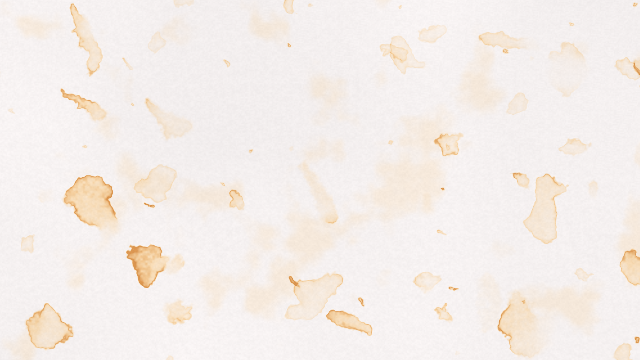
Write a WebGL 2 fragment shader that draws this texture.

```glsl
#version 300 es
precision highp float;
// Pale paper spattered with dried tea stains. Each grid layer scatters
// tapered strokes with a side lobe; noise frays their outlines, and pigment
// gathers in a thin rim wherever the edge has not bled softly into the sheet.

uniform vec2 u_resolution;
out vec4 fragColor;

const vec3 PAPER = vec3(0.962, 0.945, 0.944);
const vec3 TEA_ABSORB = vec3(0.0, 0.12, 0.31);
const vec3 RIM_ABSORB = vec3(0.12, 0.27, 0.36);

float hash(vec2 p) {
  return fract(sin(dot(p, vec2(127.1, 311.7))) * 43758.5);
}

float noise(vec2 p) {
  vec2 i = floor(p), f = fract(p);
  f = f * f * (3.0 - 2.0 * f);
  return mix(mix(hash(i), hash(i + vec2(1, 0)), f.x),
             mix(hash(i + vec2(0, 1)), hash(i + vec2(1, 1)), f.x), f.y);
}

float fbm(vec2 p) {
  float sum = 0.0, amp = 0.5;
  for (int i = 0; i < 4; i++) {
    sum += amp * noise(p);
    p = p * 2.03 + 17.3;
    amp *= 0.5;
  }
  return sum / 0.9375;
}

// Signed offset of two independent noises, for bending outlines.
vec2 wobble(vec2 p, float freq) {
  return vec2(noise(p * freq), noise(p * freq + 41.7)) - 0.5;
}

float smoothMin(float a, float b, float k) {
  float h = max(k - abs(a - b), 0.0) / k;
  return min(a, b) - h * h * k * 0.25;
}

// Pigment density of one stain centred at the origin of q.
float stain(vec2 q, vec2 p, vec2 id, float size, float strength, float px) {
  float r = size * mix(0.6, 1.15, hash(id + 1.3));
  float angle = -1.75 * hash(id + 2.7);
  float stretch = hash(id + 3.1);
  float halfLen = size * (0.2 + 2.8 * stretch * stretch * stretch);
  vec2 dir = vec2(cos(angle), sin(angle));
  vec2 side = vec2(-dir.y, dir.x) * sign(hash(id + 4.9) - 0.5);

  // Tapered stroke joined to a round lobe.
  float along = clamp(dot(q, dir) / halfLen, -1.0, 1.0);
  float taper = 0.75 - 0.25 * along * sign(hash(id + 5.3) - 0.5);
  float d = length(q - dir * halfLen * along) - r * taper;
  vec2 lobe = side * r * 0.75 + dir * halfLen * (hash(id + 6.1) * 2.0 - 1.0);
  d = smoothMin(d, length(q - lobe) - r * 0.55, r * 0.3);

  // Crisp edge in places, bleeding edge in others.
  float bleed = smoothstep(0.55, 0.85, noise(p * 9.0 + hash(id + 7.7) * 50.0));
  float width = mix(px * 0.8, r * 0.6, bleed);
  float cover = 1.0 - smoothstep(-width, width, d);
  float heavy = hash(id + 8.2);
  float mottle = 0.55 + 0.6 * fbm(p * 22.0) + 0.3 * (noise(p * 150.0) - 0.5);
  float tone = mix(0.2, 0.85, heavy * heavy) * strength * mottle;
  tone *= mix(1.0, 0.45, bleed) * (0.95 - 0.25 * along);

  // Pigment gathered at the drying line.
  float rimWidth = min(0.0032, r * 0.35);
  float rim = exp(-abs(d + rimWidth) / rimWidth) * (1.0 - bleed);
  rim *= (0.2 + 0.9 * heavy) * (0.2 + noise(p * 19.0 + 7.0));
  float inner = 0.3 * exp(min(d, 0.0) / (0.25 * r));
  return cover * (tone * (0.95 + inner) + rim * strength);
}

// Scatter stains over a jittered grid.
float scatter(vec2 p, vec2 bent, float cell, float size, float chance,
              float strength, float seed, float px) {
  float total = 0.0;
  vec2 base = floor(p / cell);
  for (int y = -1; y <= 1; y++) {
    for (int x = -1; x <= 1; x++) {
      vec2 id = base + vec2(x, y);
      vec2 key = id + seed;
      if (hash(key) > chance) continue;
      vec2 jitter = 0.15 + 0.7 * vec2(hash(key + 11.5), hash(key + 23.9));
      vec2 q = bent - (id + jitter) * cell;
      float density = stain(q, p, key, size, strength, px);
      total = max(total, density) + 0.3 * min(total, density);
    }
  }
  return total;
}

void main() {
  float px = 1.0 / u_resolution.y;
  vec2 p = gl_FragCoord.xy * px;
  vec2 fray = wobble(p, 45.0) * 0.013 + wobble(p, 130.0) * 0.008;
  vec2 bent = p + wobble(p, 13.0) * 0.05 + fray;

  // Small faint washes, then large, medium and tiny stains.
  float tea = 0.28 * smoothstep(0.61, 0.8, fbm(p * 7.0 + 3.7));
  tea += scatter(p, bent, 0.34, 0.052, 0.68, 1.1, 13.0, px);
  tea += scatter(p, bent, 0.19, 0.026, 0.5, 1.1, 57.0, px);
  tea += scatter(p, p + fray * 0.4, 0.13, 0.006, 0.25, 1.6, 91.0, px);

  // Paper tooth and gentle uneven light.
  float tooth = noise(p * 280.0) + 0.7 * noise(p * vec2(120.0, 170.0)) - 0.85;
  float light = fbm(p * 1.8 + 9.0) - 0.5;
  vec3 col = PAPER + 0.022 * tooth + 0.045 * light;
  col -= TEA_ABSORB * min(tea, 1.0) + RIM_ABSORB * clamp(tea - 0.8, 0.0, 0.9);
  fragColor = vec4(col, 1.0);
}
```
